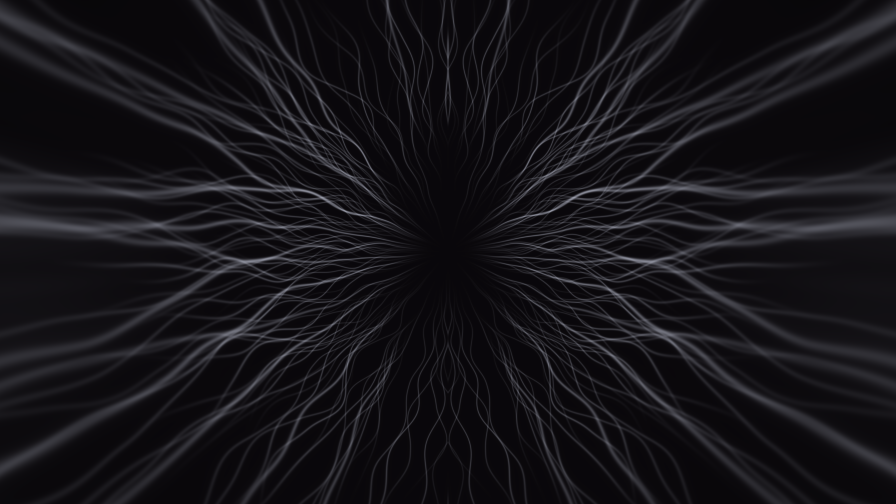
Write a Shadertoy shader that draws this background.

```glsl
// Mirrored burst of pale, gently curving filaments spreading from a dark centre, blurred at the rim.
#define SIDE_STRANDS 2
#define FINE_STRANDS 84
#define MAIN_GAIN 0.33
#define FINE_GAIN 0.22
#define MAIN_WAVE 0.13
#define FINE_WAVE 0.27
#define THIN_WIDTH 0.0010
#define RIM_WIDTH 0.017
#define HAZE_GAIN 0.05
#define BACK_COLOR vec3(0.037, 0.029, 0.042)
#define STRAND_COLOR vec3(0.94, 0.97, 1.04)

const int BRANCHES = 15;

// Main branches: angle at the rim, angle near the centre (degrees), strength
const vec3 branch[BRANCHES] = vec3[BRANCHES](
    vec3(29, 38, 0.8), vec3(25, 22, 0.9), vec3(9, 26, 1.0),
    vec3(4, 11, 0.9), vec3(-14, 6, 0.9), vec3(3, -5, 0.8),
    vec3(-25.5, -11, 1.0), vec3(-17, -25, 0.6), vec3(-52, -45, 0.8),
    vec3(54, 46, 0.9), vec3(45, 36, 0.8), vec3(-37, -30, 0.9),
    vec3(77, 76, 0.6), vec3(-66, -60, 0.7), vec3(90, 90, 0.8));

float hash(float n) {
    return fract(sin(n * 12.9898 + 4.137) * 43758.55);
}

float signedHash(float n) {
    return 2.0 * hash(n) - 1.0;
}

// One-dimensional gradient noise
float gradientNoise(float x) {
    float cell = floor(x), f = x - cell;
    float u = f * f * f * (f * (f * 6.0 - 15.0) + 10.0);
    return mix(signedHash(cell) * f, signedHash(cell + 1.0) * (f - 1.0), u);
}

// Direction of a strand at a given radius; the sway gets longer and calmer outward
float strandAngle(float r, float rim, float inner, float wave, float seed) {
    float calm = smoothstep(0.02, 0.2, r) * mix(1.0, 0.35, smoothstep(0.25, 0.75, r));
    float sway = wave * calm * gradientNoise(3.2 * log(r + 0.1) + seed * 37.3);
    return mix(inner, rim, smoothstep(0.08, 0.75, r)) + sway;
}

// Coverage of one strand: a soft core plus a faint, wider glow
float strand(vec2 polar, float rim, float inner, float wave, float seed, float scale) {
    float r = polar.x, stepR = 0.004;
    float angle = strandAngle(r, rim, inner, wave, seed);
    float slope = (strandAngle(r + stepR, rim, inner, wave, seed) - angle) / stepR;
    float d = r * abs(polar.y - angle) * inversesqrt(1.0 + r * r * slope * slope);

    float sideways = mix(0.35, 1.0, cos(rim));
    float width = scale * (THIN_WIDTH + RIM_WIDTH * sideways * r * r);
    float pixel = 0.7 / iResolution.y;
    float drawn = max(width, pixel);
    float core = exp(-d * d / (drawn * drawn)) * width / drawn;
    float glow = exp(-d * d / (drawn * drawn * 10.0));
    return core + 0.1 * glow * smoothstep(0.2, 0.8, r);
}

// Strands fade in away from the centre and dim with the rim blur
float radialFade(float r, float start) {
    return smoothstep(start, start + 0.14, r) * mix(1.0, 0.42, smoothstep(0.3, 0.8, r));
}

float screenBlend(float a, float b) {
    return 1.0 - (1.0 - a) * (1.0 - clamp(b, 0.0, 1.0));
}

void mainImage(out vec4 fragColor, in vec2 fragCoord) {
    vec2 p = (fragCoord - 0.5 * iResolution.xy) / iResolution.y;
    p.x = abs(p.x);
    float r = length(p);
    vec2 polar = vec2(r, atan(p.y, p.x + 1e-5));
    float light = 0.0;

    // Main branches, each with thinner companions splayed around it
    for (int i = 0; i < BRANCHES; i++) {
        float rim = radians(branch[i].x), inner = radians(branch[i].y);
        float start = mix(0.03, 0.2, pow(abs(sin(rim)), 3.0));
        for (int j = 0; j <= SIDE_STRANDS; j++) {
            float seed = float(i * 5 + j) + 1.0;
            float side = min(float(j), 1.0);
            float a = strand(polar, rim + side * 0.1 * signedHash(seed),
                             inner + side * 0.18 * signedHash(seed + 50.0),
                             MAIN_WAVE * (1.0 + side), seed, 1.0 - 0.4 * side);
            float gain = MAIN_GAIN * branch[i].z * (1.0 - 0.5 * side);
            light = screenBlend(light, a * gain * radialFade(r, start));
        }
    }

    // Fine filaments of random length, denser toward the sides
    for (int i = 0; i < FINE_STRANDS; i++) {
        float seed = float(i) + 100.0;
        float t = 2.0 * (float(i) + hash(seed)) / float(FINE_STRANDS) - 1.0;
        float rim = 1.57 * t * mix(0.65, 1.0, abs(t));
        float start = 0.01 + 0.2 * hash(seed + 200.0);
        float end = start + 0.2 + 0.4 * hash(seed + 300.0);
        float a = strand(polar, rim, rim + 0.16 * signedHash(seed + 400.0),
                         FINE_WAVE, seed, 0.65);
        float gain = FINE_GAIN * mix(0.2, 1.0, hash(seed + 500.0));
        float tail = 1.0 - smoothstep(end - 0.15, end + 0.1, r);
        light = screenBlend(light, a * gain * tail * radialFade(r, start));
    }

    // Out-of-focus haze at the left and right rims
    float spread = (polar.y + 0.07) / 0.27;
    float streak = 0.8 + 0.9 * gradientNoise(polar.y * 16.0);
    float haze = HAZE_GAIN * exp(-spread * spread) * streak * smoothstep(0.4, 0.9, r);
    light = screenBlend(light, haze);

    vec3 color = BACK_COLOR * mix(1.0, 0.85, smoothstep(0.5, 1.0, r)) + STRAND_COLOR * light;
    fragColor = vec4(color, 1.0);
}
```
